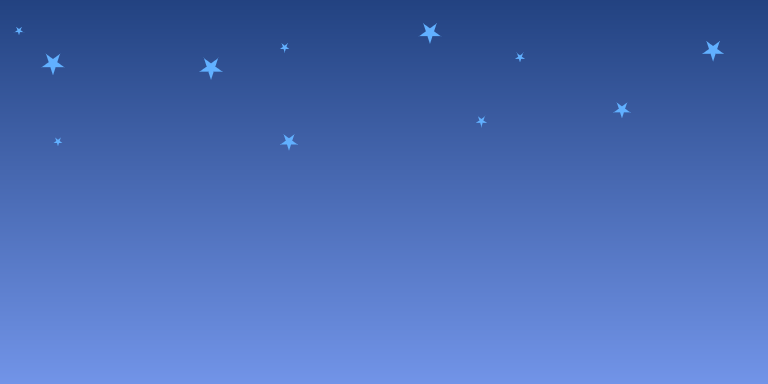
Give the GLSL for this background, as a WebGL 2 fragment shader.

```glsl
#version 300 es
precision highp float;
// A dusk-blue vertical gradient with small five-pointed stars, tips down.
// The stars follow three interleaved, swaying columns; their heights and
// sizes come from quadratic-phase waves, and each is a folded distance.

uniform vec2 u_resolution;
out vec4 fragColor;

const float TAU = 6.2831853;
const int STAR_COUNT = 11;
const vec3 SKY_TOP = vec3(0.135, 0.260, 0.505);
const vec3 SKY_BOTTOM = vec3(0.445, 0.580, 0.910);
const vec3 STAR_COLOR = vec3(0.38, 0.69, 1.00);

// Per-column start, spacing and sway, in canvas heights.
const vec3 COLUMN_START = vec3(0.0495, 0.138, 0.151);
const vec3 COLUMN_STEP = vec3(0.5234, 0.573, 0.6016);
const vec3 COLUMN_SWAY = vec3(-0.027, 0.035, 0.0);

// Cosine whose phase, in turns, is a quadratic in n.
float chirp(float n, vec3 phase) {
    return cos(TAU * (phase.x + n * (phase.y + n * phase.z)));
}

vec2 starCenter(int index) {
    int column = index % 3;
    float turn = float(index / 3);
    float x = COLUMN_START[column] + COLUMN_STEP[column] * turn
            + COLUMN_SWAY[column] * sin(TAU * turn / 3.0);
    float y = 0.781 - 0.151 * chirp(float(index), vec3(-0.564, 0.2413, 0.015));
    return vec2(x, y);
}

float starRadius(int index) {
    return 0.0214 + 0.0098 * chirp(float(index), vec3(-0.5, 0.573, -0.0233));
}

// Signed distance to the edge lines of a pentagram with one tip down.
float starDistance(vec2 p, float radius) {
    float sector = TAU / 5.0;
    float angle = atan(p.x, -p.y);
    float folded = abs(angle - sector * round(angle / sector));
    vec2 q = length(p) * vec2(cos(folded), sin(folded));
    vec2 edgeNormal = vec2(sin(TAU / 20.0), cos(TAU / 20.0));
    return dot(q - vec2(radius, 0.0), edgeNormal);
}

float coverage(float dist, float pixel) {
    return clamp(0.5 - dist / pixel, 0.0, 1.0);
}

void main() {
    float pixel = 1.0 / u_resolution.y;
    vec2 p = gl_FragCoord.xy * pixel;

    // Sky
    vec3 color = mix(SKY_BOTTOM, SKY_TOP, p.y);

    // Stars
    for (int i = 0; i < STAR_COUNT; i++) {
        float dist = starDistance(p - starCenter(i), starRadius(i));
        color = mix(color, STAR_COLOR, coverage(dist, pixel));
    }
    fragColor = vec4(color, 1.0);
}
```
